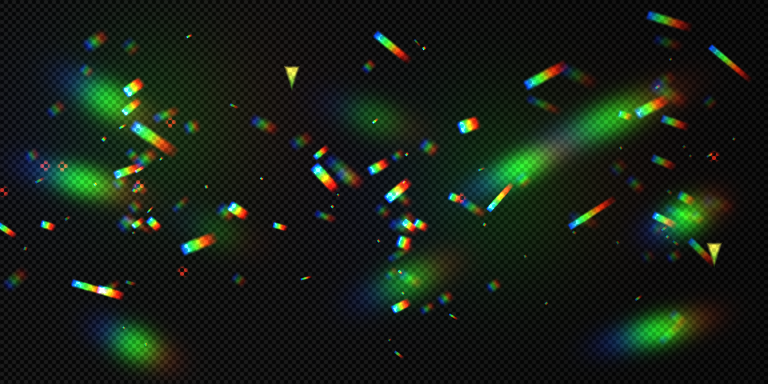
Write a Shadertoy shader that draws this background.

```glsl
// Scattered rainbow light shards and soft prismatic glows over a dark checkerboard.

struct Layer {
    int count;
    float seed;
    vec2 halfLength;  // min, max
    vec2 halfWidth;   // min, max
    float softness;   // edge blur relative to the half width
    float gain;
    float hueStart;   // where the spectrum begins at the left end
};

const Layer SHARDS = Layer(36, 3.0, vec2(0.018, 0.072), vec2(0.006, 0.014), 0.5, 2.3, 0.2);
const Layer FADED = Layer(56, 41.0, vec2(0.018, 0.054), vec2(0.007, 0.014), 0.9, 0.65, 0.08);
const Layer SPECKS = Layer(50, 87.0, vec2(0.004, 0.015), vec2(0.002, 0.004), 0.6, 1.3, 0.2);

const int GLOW_COUNT = 8;
const int HIGH_BEAM_COUNT = 2;
const int WASH_COUNT = 2;
const int EMBER_COUNT = 8;
const int TRIANGLE_COUNT = 2;
const vec3 GLOW_TINT = vec3(0.34, 0.72, 0.42);
const float WASH_GAIN = 0.17;
const float CHECKS_PER_HEIGHT = 96.0;
const float DARK_CELL = 0.022;
const float LIGHT_CELL = 0.105;
const float SPARKLE = 0.5;
const vec3 BAND_CENTER = vec3(0.72, 0.46, 0.18);
const float BAND_WIDTH = 0.21;
const vec3 EMBER_COLOR = vec3(0.7, 0.08, 0.03);
const float PI = 3.14159;

float hash(float n) {
    return fract(sin(n * 127.1) * 43758.5453);
}

vec2 rotate(vec2 v, float a) {
    float c = cos(a), s = sin(a);
    return vec2(c * v.x + s * v.y, c * v.y - s * v.x);
}

// Blue to green to red as t runs from 0 to 1
vec3 spectrum(float t) {
    vec3 d = (vec3(t) - BAND_CENTER) / BAND_WIDTH;
    return exp(-d * d);
}

float inside(float d, float blur) {
    float b = max(blur, 0.75 / iResolution.y);
    return 1.0 - smoothstep(-b, b, d);
}

// Soft bar with a spectrum that dims along its length
vec3 streak(vec2 q, vec2 halfSize, float softness, float hueStart) {
    float blur = softness * halfSize.y;
    float mask = inside(abs(q.x) - halfSize.x, blur) * inside(abs(q.y) - halfSize.y, blur);
    float t = 0.5 + 0.5 * q.x / halfSize.x;
    return mask * mix(1.0, 0.6, clamp(t, 0.0, 1.0)) * spectrum(mix(hueStart, 1.0, t));
}

// Blurred ellipse, green in the middle with faint blue and brown ends
vec3 beam(vec2 q, vec2 halfSize) {
    vec2 e = q / halfSize;
    return exp(-2.0 * dot(e, e)) * GLOW_TINT * (spectrum(0.46 + 0.5 * e.x) + 0.06);
}

// Clustered random bars, leaning up or down to the right
vec3 scatter(vec2 p, Layer layer, float aspect) {
    vec3 light = vec3(0.0);
    for (int i = 0; i < layer.count; i++) {
        float id = layer.seed + float(i) * 7.31;
        float x = aspect * (float(i) + hash(id)) / float(layer.count);
        x += 0.1 * sin(9.0 * x);
        float y = 0.52 + 0.46 * (hash(id + 1.0) + hash(id + 2.0) - 1.0);
        float lean = hash(id + 3.0) < 0.5 ? -1.0 : 1.0;
        float angle = lean * mix(0.25, 0.85, hash(id + 4.0));
        float size = hash(id + 5.0);
        vec2 halfSize = vec2(mix(layer.halfLength.x, layer.halfLength.y, size * size),
                             mix(layer.halfWidth.x, layer.halfWidth.y, hash(id + 6.0)));
        float gain = layer.gain * mix(0.45, 1.0, hash(id + 8.0));
        gain *= mix(1.0, 0.5, smoothstep(1.2, 1.6, x));
        light += gain * streak(rotate(p - vec2(x, y), angle), halfSize, layer.softness, layer.hueStart);
    }
    return light;
}

// Large blurred beams, falling on the left and rising on the right
vec3 glows(vec2 p, float aspect) {
    vec3 light = vec3(0.0);
    for (int i = 0; i < GLOW_COUNT; i++) {
        float n = float(i);
        float x = aspect * (n + 0.5) / float(GLOW_COUNT);
        x += 0.1 * sin(9.0 * x);
        vec2 center = vec2(x, 0.06 + 0.72 * fract(0.65 + n * 0.41));
        float angle = (x < 0.5 * aspect ? -1.0 : 1.0) * mix(0.1, 0.6, hash(n + 11.0));
        vec2 halfSize = vec2(mix(0.14, 0.25, hash(n + 23.0)), mix(0.05, 0.075, hash(n + 37.0)));
        float gain = smoothstep(0.05, 0.5, abs(x - 0.75));
        light += gain * beam(rotate(p - center, angle), halfSize);
    }
    for (int i = 0; i < HIGH_BEAM_COUNT; i++) {
        float side = float(i);
        vec2 center = vec2(0.28 + 1.31 * side, 0.74 - 0.05 * side);
        light += 0.85 * beam(rotate(p - center, mix(-0.5, 0.42, side)), vec2(0.2 + 0.1 * side, 0.065));
    }
    for (int i = 0; i < WASH_COUNT; i++) {
        vec2 center = vec2(0.4 + 0.9 * float(i), 0.68 - 0.16 * float(i));
        light += WASH_GAIN * beam(rotate(p - center, 0.12), vec2(0.6, 0.34));
    }
    return light;
}

// Small red checkered dots and bright wedges
vec3 accents(vec2 p, float check, float aspect) {
    vec3 light = vec3(0.0);
    for (int i = 0; i < EMBER_COUNT; i++) {
        float n = float(i) * 3.7;
        vec2 center = vec2(aspect * hash(n + 5.0), mix(0.25, 0.7, hash(n + 6.0)));
        light += EMBER_COLOR * check * inside(length(p - center) - 0.012, 0.006);
    }
    for (int i = 0; i < TRIANGLE_COUNT; i++) {
        vec2 q = p - vec2(0.76 + 1.1 * float(i), 0.8 - 0.46 * float(i));
        float d = max(abs(q.x) * 0.95 - (q.y + 0.028) * 0.3, q.y - 0.025);
        vec3 tint = mix(vec3(0.3, 0.75, 0.12), vec3(0.95, 0.92, 0.28), smoothstep(-0.03, 0.02, q.y));
        light += tint * inside(d, 0.005);
    }
    return light;
}

void mainImage(out vec4 fragColor, in vec2 fragCoord) {
    vec2 p = fragCoord / iResolution.y;
    float aspect = iResolution.x / iResolution.y;

    // Checkerboard, dimmer toward the right
    vec2 wave = sin(PI * CHECKS_PER_HEIGHT * p);
    float sharpness = 2.0 * iResolution.y / (PI * CHECKS_PER_HEIGHT);
    float check = 0.5 + 0.5 * clamp(sharpness * wave.x * wave.y, -1.0, 1.0);
    float base = mix(DARK_CELL, LIGHT_CELL, check) * mix(1.0, 0.65, smoothstep(0.25, 1.0, p.x / aspect));

    // Light, with the cells whitening its bright cyan parts
    vec3 light = glows(p, aspect) + scatter(p, SHARDS, aspect) + scatter(p, FADED, aspect);
    light += scatter(p, SPECKS, aspect) + accents(p, check, aspect);
    light = min(light, vec3(1.0));
    vec3 color = base + light * mix(0.88, 1.0, check);
    color += SPARKLE * check * smoothstep(0.45, 0.95, min(light.g, light.b));

    fragColor = vec4(clamp(color, 0.0, 1.0), 1.0);
}
```
